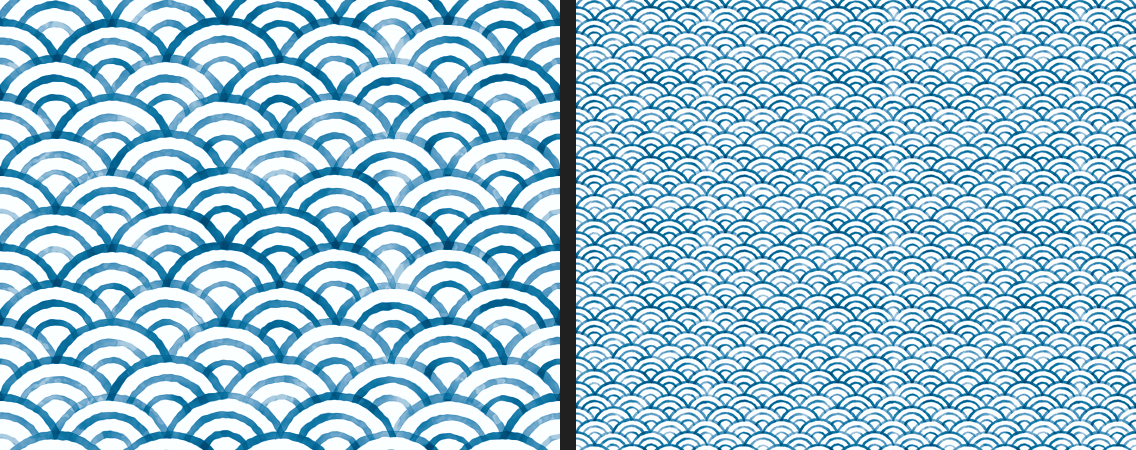
Left, the tile; right, the same tile 3 across and 3 down.
A WebGL 1 fragment shader for this pattern:

```glsl
precision highp float;

uniform vec2 u_resolution;

const float PITCH = 0.3353;   // row spacing, in scale widths

float hash(vec3 k) {
  k = fract(k * vec3(0.1031, 0.1130, 0.0973) + 0.071);
  k += dot(k, k.yzx + 33.33);
  return fract((k.x + k.y) * k.z);
}

float cornerSlope(vec2 cell, vec2 offset, vec2 period) {
  float angle = 6.2832 * hash(vec3(mod(cell + 0.5, period), 7.0));
  return dot(vec2(cos(angle), sin(angle)), offset);
}

// Gradient noise that wraps at the given period
float noise(vec2 p, vec2 period) {
  vec2 c = floor(p), f = p - c;
  vec2 u = f * f * f * (f * (f * 6.0 - 15.0) + 10.0);
  vec2 e = vec2(1.0, 0.0);
  float low = mix(cornerSlope(c, f, period), cornerSlope(c + e, f - e, period), u.x);
  float high = mix(cornerSlope(c + e.yx, f - e.yx, period),
                   cornerSlope(c + 1.0, f - 1.0, period), u.x);
  return mix(low, high, u.y);
}

// Wraps once across and twice up the canvas, as the brushwork does
float washNoise(vec2 uv, float k) {
  return noise(uv * vec2(5.0, 4.0) * k, vec2(5.0, 2.0) * k);
}

// Lays one scale over the ink already there
float paintScale(float ink, vec2 p, vec2 id, float wobble, float wash, float grain, float px) {
  p += 0.024 * (vec2(hash(vec3(id, 1.0)), hash(vec3(id, 2.0))) - 0.5);
  float dist = length(p) + wobble;
  float angle = atan(p.x, p.y);

  // Clear paper inside the outer ring
  ink *= smoothstep(-px, px, dist - 0.507);

  for (int i = 0; i < 3; i++) {
    float ring = float(i);
    vec3 key = vec3(id, 10.0 + ring * 5.0);
    float h = hash(key);
    float shift = hash(key + vec3(0.0, 0.0, 1.0));
    float split = hash(key + vec3(0.0, 0.0, 2.0));

    float radius = 0.54 - 0.173 * ring;
    if (i > 0) radius += 0.022 * (shift - 0.5);
    float halfWidth = 0.033 - 0.003 * ring + 0.012 * wash;
    float d = abs(dist - radius) - halfWidth;

    // Tone changes where the brush was reloaded
    float reload = smoothstep(-0.04, 0.04, angle + 0.25 * grain - 2.0 * (split - 0.5));
    float tone = mix(0.44, 0.86, h) + (reload - 0.5) * (shift - 0.5) * 0.5;
    tone += 0.35 * wash + 0.16 * grain;
    tone += 0.09 * smoothstep(-0.014, -0.003, d);

    // Dry, worn patches on the paler strokes
    tone -= 0.25 * smoothstep(0.12, 0.4, grain - wash) * (1.0 - h);
    float stroke = clamp(tone, 0.24, 1.05) * smoothstep(px, -px, d);

    // Wet strokes pool where they cross
    float pooling = 0.15 + 0.5 * split * split;
    ink = max(ink, stroke) + pooling * min(ink, stroke);
  }
  return ink;
}

vec3 inkColour(float ink) {
  vec3 c = mix(vec3(0.99, 1.0, 1.0), vec3(0.44, 0.66, 0.80), clamp(ink / 0.4, 0.0, 1.0));
  c = mix(c, vec3(0.25, 0.56, 0.73), clamp((ink - 0.4) / 0.2, 0.0, 1.0));
  c = mix(c, vec3(0.06, 0.47, 0.65), clamp((ink - 0.6) / 0.2, 0.0, 1.0));
  c = mix(c, vec3(0.01, 0.38, 0.56), clamp((ink - 0.8) / 0.2, 0.0, 1.0));
  return mix(c, vec3(0.0, 0.27, 0.43), clamp((ink - 1.0) / 0.35, 0.0, 1.0));
}

void main() {
  vec2 uv = gl_FragCoord.xy / u_resolution;
  vec2 p = uv * vec2(5.0, 12.0 * PITCH);
  float px = 4.0 / u_resolution.x;

  float wash = washNoise(uv, 3.0);
  float grain = washNoise(uv, 9.0) + 0.5 * washNoise(uv, 22.0);
  float wobble = 0.012 * washNoise(uv, 7.0) + 0.009 * washNoise(uv, 18.0);

  // Rows from back to front, two neighbouring scales in each
  float ink = 0.0;
  float topRow = floor(p.y / PITCH - 0.806) + 1.0;
  for (int k = 0; k < 4; k++) {
    float row = topRow - float(k);
    float stagger = 0.5 * mod(row + 1.0, 2.0);
    for (int n = 0; n < 2; n++) {
      float column = floor(p.x - stagger) + float(n);
      vec2 centre = vec2(column + stagger, (row + 0.806) * PITCH);
      vec2 id = floor(mod(vec2(column, row) + 0.5, vec2(5.0, 6.0)));
      ink = paintScale(ink, p - centre, id, wobble, wash, grain, px);
    }
  }
  gl_FragColor = vec4(inkColour(ink), 1.0);
}
```
